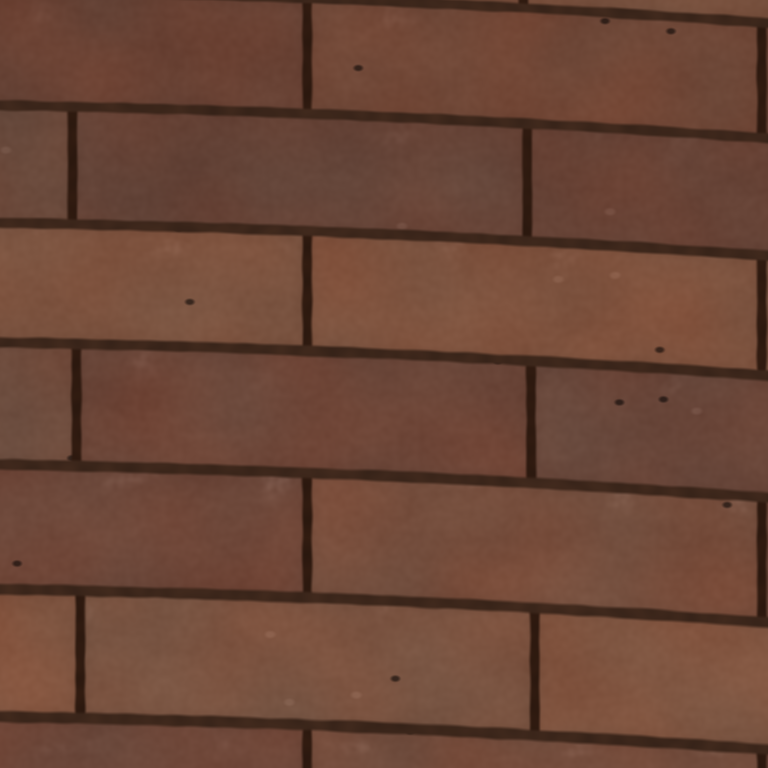
A three.js fragment shader for this texture:

```glsl
// Brown running-bond brick wall with dark joints, gently sagging courses and mottled faces.
varying vec2 vUv;

#define BRICK_LENGTH 0.592
#define COURSE_HEIGHT 0.155
#define BED_HALF_WIDTH 0.0066
#define HEAD_HALF_WIDTH 0.0062
#define EDGE_SOFTNESS 0.0028
#define EDGE_WOBBLE 0.0016
#define MOTTLE 0.032
#define GRAIN 0.012
#define PIT_CHANCE 0.06
#define SCUFF 0.07

const vec3 DARK_BRICK = vec3(0.385, 0.255, 0.213);
const vec3 PALE_BRICK = vec3(0.490, 0.329, 0.250);
const vec3 BED_MORTAR = vec3(0.235, 0.150, 0.105);
const vec3 HEAD_MORTAR = vec3(0.180, 0.100, 0.060);
const vec3 RED_TINT = vec3(0.025, -0.010, -0.018);

float hash(vec2 p) {
  vec3 q = fract(vec3(p.xyx) * 0.1031);
  q += dot(q, q.yzx + 33.33);
  return fract((q.x + q.y) * q.z);
}

vec2 gradient(vec2 cell) {
  float angle = 6.28318 * hash(cell);
  return vec2(cos(angle), sin(angle));
}

float noise(vec2 p) {
  vec2 i = floor(p), f = fract(p);
  vec2 w = f * f * f * (f * (f * 6.0 - 15.0) + 10.0);
  vec2 e = vec2(1.0, 0.0);
  float a = dot(gradient(i), f);
  float b = dot(gradient(i + e), f - e);
  float c = dot(gradient(i + e.yx), f - e.yx);
  float d = dot(gradient(i + e.xx), f - e.xx);
  return mix(mix(a, b, w.x), mix(c, d, w.x), w.y);
}

float fbm(vec2 p) {
  float sum = 0.0, amplitude = 1.0;
  for (int i = 0; i < 4; i++) {
    sum += amplitude * noise(p);
    p = p * 2.03 + 17.3;
    amplitude *= 0.5;
  }
  return sum;
}

// Sparse round specks, at most one in each grid cell
float specks(vec2 p, float cellSize, float radius, float chance) {
  vec2 cell = floor(p / cellSize);
  vec2 center = 0.25 + 0.5 * vec2(hash(cell + 3.7), hash(cell + 8.1));
  float dist = length((fract(p / cellSize) - center) * cellSize * vec2(0.8, 1.2));
  return step(hash(cell + 51.0), chance) * (1.0 - smoothstep(0.3 * radius, radius, dist));
}

float joint(float dist, float halfWidth) {
  return 1.0 - smoothstep(halfWidth - EDGE_SOFTNESS, halfWidth + EDGE_SOFTNESS, dist);
}

void main() {
  vec2 p = vec2(vUv.x, 1.0 - vUv.y); // depth measured from the top

  // Courses sag to the right and grow taller downward
  float depth = p.y + 0.013 - p.x * (0.0163 + 0.0267 * p.x);
  float course = depth * (6.72 - 0.40 * depth);
  float row = floor(course);
  float odd = mod(row, 2.0);

  // Running bond with a slight drift of the odd courses
  float start = mix(0.400, 0.092 + 0.0025 * row, odd);
  float run = (p.x - start) / BRICK_LENGTH;
  float column = floor(run);
  vec2 brick = vec2(column, row);
  vec2 local = vec2(fract(run), fract(course));

  // Distances to the joints, with uneven arrises
  vec2 edge = min(local, 1.0 - local) * vec2(BRICK_LENGTH, COURSE_HEIGHT);
  edge += EDGE_WOBBLE * vec2(noise(p * 32.0), noise(p * 27.0 + 40.0));
  float bed = joint(edge.y, BED_HALF_WIDTH);
  float head = joint(edge.x, HEAD_HALF_WIDTH);

  // Firing tone: paler every third course and along a central band
  float tone = 0.5 + 0.5 * cos(2.0944 * (row - 2.0));
  float bandDistance = abs(column + 0.5 * odd + 0.25);
  tone += 0.42 * (1.0 - smoothstep(0.3, 0.7, bandDistance));
  tone += 0.24 * (hash(brick + 19.0) - 0.5) - 0.06;
  vec3 color = mix(DARK_BRICK, PALE_BRICK, clamp(tone, 0.0, 1.0));
  color += RED_TINT * (hash(brick + 71.0) - 0.35);

  // Cloudy patches and fine grain on each face
  vec2 face = p + 3.7 * brick;
  float cloud = fbm(face * vec2(6.0, 9.0));
  color += MOTTLE * cloud * vec3(1.0, 0.85, 0.7);
  color += RED_TINT * noise(face * 8.0 + 12.0);
  color += GRAIN * (noise(p * 110.0) + noise(p * vec2(55.0, 75.0)));

  // Chalky scuffs near top edges, pale flecks and dark pits
  float nearTop = 1.0 - smoothstep(0.08, 0.38, local.y);
  float scuff = smoothstep(0.22, 0.6, noise(face * vec2(13.0, 20.0)));
  color += SCUFF * scuff * nearTop * (0.7 + noise(p * 90.0));
  color += 0.05 * specks(p + 0.31, 0.09, 0.008, 0.08);
  color *= 1.0 - 0.55 * specks(p, 0.07, 0.007, PIT_CHANCE);

  // Soft shade beside the joints and dimmer light near the top
  color *= 1.0 - 0.10 * exp(-min(edge.x, edge.y) / 0.008);
  color *= 0.95 + 0.07 * smoothstep(0.0, 0.6, p.y);

  // Recessed mortar
  float mortarShade = 1.0 + 0.16 * noise(p * 45.0);
  color = mix(color, HEAD_MORTAR * mortarShade, head);
  color = mix(color, BED_MORTAR * mortarShade, bed);
  gl_FragColor = vec4(color, 1.0);
}
```
